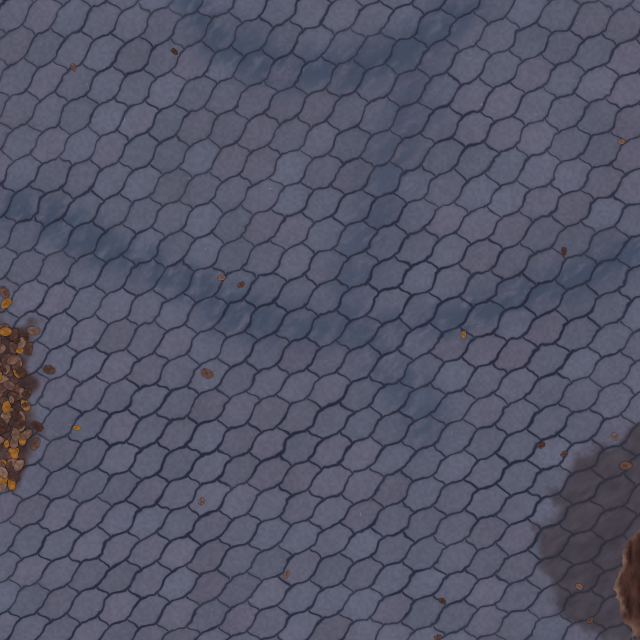
Give the GLSL for this texture, as a WebGL 2 fragment shader.

```glsl
#version 300 es
precision highp float;
// Slanted interlocking wavy pavers with damp stains, a wet corner and fallen leaves.
uniform vec2 u_resolution;
out vec4 fragColor;

#define STONE_LENGTH 0.063
#define ROW_PITCH 0.0368
#define ROW_ANGLE 0.74
#define FAN 0.15
#define BULGE 0.0042
#define JOINT_WIDTH 0.0031
#define STONE_COLOR vec3(0.370, 0.376, 0.446)
#define JOINT_COLOR vec3(0.150, 0.165, 0.230)
#define DAMP_COLOR vec3(0.250, 0.290, 0.370)
#define WET_COLOR vec3(0.265, 0.240, 0.270)
#define EARTH_COLOR vec3(0.250, 0.165, 0.150)

float hash(vec2 p) {
    vec3 q = fract(vec3(p.xyx) * 0.1031);
    q += dot(q, q.yzx + 33.33);
    return fract((q.x + q.y) * q.z);
}

float noise(vec2 p) {
    vec2 i = floor(p), f = fract(p);
    f = f * f * (3.0 - 2.0 * f);
    return mix(mix(hash(i), hash(i + vec2(1, 0)), f.x),
               mix(hash(i + vec2(0, 1)), hash(i + vec2(1, 1)), f.x), f.y);
}

float fbm(vec2 p) {
    float sum = 0.0, gain = 0.5;
    for (int i = 0; i < 4; i++) {
        sum += gain * noise(p);
        p = p * 2.03 + 17.0;
        gain *= 0.5;
    }
    return sum;
}

// Height of the zigzag joint below row i; stones are widest at their middle.
float rowJoint(float i, float u) {
    float t = abs(fract(u / STONE_LENGTH - 0.5 * i) - 0.5);
    return i * ROW_PITCH + BULGE * clamp((t - 0.25) * 7.0, -1.0, 1.0);
}

// Returns distance to the nearest long joint, to the end joint, and the stone's index.
vec4 paver(vec2 p) {
    float row = floor(p.y / ROW_PITCH);
    float low = p.y - rowJoint(row, p.x);
    float high = rowJoint(row + 1.0, p.x) - p.y;
    float side = min(abs(low), abs(high)) * 0.9;
    row += step(high, 0.0) - step(low, 0.0);
    float across = p.y / ROW_PITCH - row - 0.5;
    float along = p.x / STONE_LENGTH - 0.5 * row + 0.04 * sin(6.2832 * across);
    float end = (0.5 - abs(fract(along) - 0.5)) * STONE_LENGTH;
    return vec4(side, end, floor(along), row);
}

float stroke(vec2 p, vec2 a, vec2 b, float width) {
    vec2 d = b - a;
    float dist = length(p - a - d * clamp(dot(p - a, d) / dot(d, d), 0.0, 1.0));
    return exp(-dist * dist / (width * width));
}

float dampStains(vec2 p) {
    float tracks = stroke(p, vec2(0.03, 0.68), vec2(0.40, 0.49), 0.036);
    tracks = max(tracks, 0.8 * stroke(p, vec2(0.40, 0.49), vec2(0.70, 0.49), 0.036));
    tracks = max(tracks, stroke(p, vec2(0.70, 0.49), vec2(1.0, 0.61), 0.036));
    tracks = max(tracks, 0.7 * stroke(p, vec2(0.65, 0.86), vec2(0.55, 0.55), 0.05));
    tracks = max(tracks, 0.8 * stroke(p, vec2(0.55, 0.52), vec2(0.66, 0.34), 0.04));
    float arc = (length(p - vec2(0.52, 1.14)) - 0.25) / 0.038;
    return max(tracks, exp(-arc * arc));
}

float pileMask(vec2 p) {
    float r = length((p - vec2(0.0, 0.38)) / vec2(0.068, 0.14));
    return 1.0 - smoothstep(0.75, 1.1, r + 0.7 * (noise(p * 40.0) - 0.5));
}

// Paints one layer of randomly turned leaves, crowded in the pile and rare elsewhere.
vec3 addLeaves(vec3 color, vec2 p, float cells, float seed, float crowd, float stray, float px) {
    for (int k = 0; k < 9; k++) {
        vec2 cell = floor(p * cells) + vec2(k % 3, k / 3) - 1.0;
        vec2 id = cell + seed;
        vec2 center = (cell + vec2(hash(id + 3.1), hash(id + 7.7))) / cells;
        if (hash(id) > crowd * pileMask(center) + stray) continue;
        float turn = 6.2832 * hash(id + 11.3);
        vec2 d = mat2(cos(turn), -sin(turn), sin(turn), cos(turn)) * (p - center) * cells;
        float shape = length(d / vec2(0.48, 0.32)) - 1.0 + 0.25 * (noise(d * 6.0 + id) - 0.5);
        float tone = fract(hash(id + 19.9) * 7.31);
        vec3 leaf = mix(vec3(0.26, 0.17, 0.15), vec3(0.54, 0.42, 0.37), tone);
        leaf = mix(leaf, vec3(0.58, 0.38, 0.17), step(0.85, tone));
        leaf *= 0.8 + 0.35 * noise(d * 5.0 + id);
        float soft = 0.06 + px * cells;
        color *= 1.0 - 0.25 * (1.0 - smoothstep(0.0, 0.35, shape));
        color = mix(color, leaf, 1.0 - smoothstep(-soft, soft, shape));
    }
    return color;
}

void main() {
    float px = 1.0 / min(u_resolution.x, u_resolution.y);
    vec2 p = gl_FragCoord.xy * px;

    // Rotate the rows, fan them gently and make the edges uneven.
    vec2 q = p - 0.5;
    q = vec2(dot(q, vec2(cos(ROW_ANGLE), sin(ROW_ANGLE))), dot(q, vec2(-sin(ROW_ANGLE), cos(ROW_ANGLE))));
    q.y *= 1.0 - FAN * q.x;
    q += 0.005 * (vec2(noise(p * 45.0), noise(p * 45.0 + 40.0)) - 0.5);
    q += 0.0022 * (vec2(noise(p * 150.0), noise(p * 150.0 + 70.0)) - 0.5);
    vec4 stone = paver(q);

    // Stone faces: tint per stone, broad clouds, grain and pale specks.
    float tint = hash(stone.zw + 50.0);
    vec3 color = STONE_COLOR * (0.95 + 0.08 * tint);
    color += vec3(0.016, -0.004, -0.002) * (fbm(p * 5.0) + hash(stone.zw + 90.0) - 0.9);
    color *= 0.93 + 0.12 * fbm(p * 14.0) + 0.10 * (noise(p * 230.0) - 0.5);
    color += 0.10 * smoothstep(0.975, 1.0, noise(p * 190.0));

    // Damp tracks, smeared in streaks that differ from stone to stone.
    float smear = fbm(q * vec2(45.0, 105.0) + 9.0 * tint);
    float damp = dampStains(p + 0.05 * (fbm(p * 9.0) - 0.5));
    color = mix(color, DAMP_COLOR, damp * clamp(2.2 * smear - 0.45 + 0.3 * tint, 0.0, 0.9));

    // Wet, brownish corner.
    float corner = length((p - vec2(1.0, 0.14)) / vec2(0.145, 0.18)) + 0.6 * (fbm(p * 22.0) - 0.5);
    float wet = 1.0 - smoothstep(0.88, 1.06, corner);
    color = mix(color, WET_COLOR * (0.8 + 0.4 * smear), 0.85 * wet);

    // Joints: soft dirt around a dark core, heavier in the lower middle, each gap different.
    float wear = 0.5 * noise(p * 13.0 + 8.0) + 0.5 * noise(p * 55.0);
    float heavy = stroke(p, vec2(0.25, 0.2), vec2(0.75, 0.35), 0.32);
    float halfWidth = 0.5 * JOINT_WIDTH * (0.45 + 0.3 * heavy + 0.8 * wear);
    float gap = min(stone.x, stone.y + 0.0003);
    float soft = 0.0006 + 0.6 * px;
    float joint = 1.0 - smoothstep(halfWidth - soft, halfWidth + soft, gap);
    color *= 1.0 - 0.2 * exp(-gap / 0.0022);
    float depth = clamp(0.4 + 0.2 * heavy + 0.6 * wear, 0.0, 1.0);
    color = mix(color, JOINT_COLOR, joint * depth * (1.0 - 0.3 * wet));

    // Bare earth with a pale rim at the lower right edge.
    float hole = length((p - vec2(1.01, 0.09)) / vec2(0.045, 0.085)) + 0.7 * (fbm(p * 35.0) - 0.5);
    vec3 earth = EARTH_COLOR * (0.3 + 1.3 * fbm(p * vec2(110.0, 40.0)));
    earth = mix(earth, vec3(0.50, 0.41, 0.36), smoothstep(0.75, 0.95, hole) * noise(p * 80.0));
    color = mix(color, earth, 1.0 - smoothstep(0.95, 1.0, hole));

    // Leaf pile at the left edge and scattered single leaves.
    color = mix(color, EARTH_COLOR * (0.5 + fbm(p * 80.0)), 0.8 * pileMask(p));
    for (int layer = 0; layer < 3; layer++)
        color = addLeaves(color, p, 50.0, 100.0 + 37.0 * float(layer), 0.75, 0.0, px);
    color = addLeaves(color, p, 80.0, 300.0, 0.1, 0.0016, px);
    fragColor = vec4(color, 1.0);
}
```
